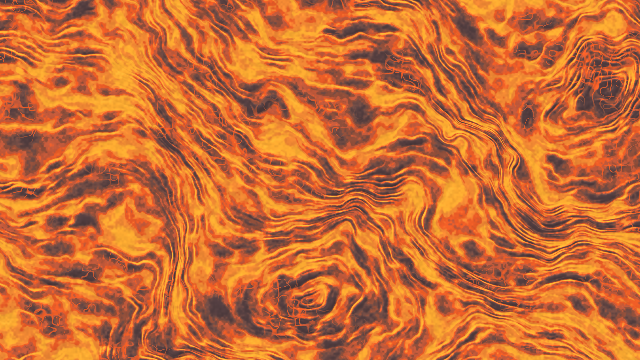
Write a WebGL 2 fragment shader that draws this texture.

```glsl
#version 300 es
precision highp float;
// Molten lava: ropes of dark crust folded along a swirling flow over glowing melt.

#define WARP_LARGE 0.13
#define WARP_SMALL 0.04
#define WARP_FINE 0.011
#define FLOW_NORMAL vec2(0.5, 0.87)
#define SWIRL_RADIUS 0.36
#define ROPE_DENSITY 44.0
#define CRUST_BIAS -0.01
#define HEAT_CONTRAST 3.4
#define RELIEF 0.62
#define GRAIN 0.10
#define CRACK_WIDTH 0.11
#define LIGHT_STEP vec2(-0.0012, 0.0021)

uniform vec2 u_resolution;
out vec4 fragColor;

float hash(ivec3 cell) {
  uvec3 u = uvec3(cell) * uvec3(1597u, 3571u, 7919u);
  uint n = (u.x ^ (u.y << 8) ^ (u.z << 16)) + u.x * 31u + u.y * 17u;
  n = (n ^ (n >> 16)) * 73244475u;
  n = (n ^ (n >> 15)) * 73244475u;
  n ^= n >> 16;
  return float(n & 65535u) / 32767.5 - 1.0;
}

// Signed value noise
float noise(vec3 x) {
  ivec3 i = ivec3(floor(x));
  vec3 f = fract(x);
  f = f * f * (3.0 - 2.0 * f);
  vec4 e;
  for (int k = 0; k < 4; k++) {
    ivec3 c = i + ivec3(0, k & 1, k >> 1);
    e[k] = mix(hash(c), hash(c + ivec3(1, 0, 0)), f.x);
  }
  return mix(mix(e.x, e.y, f.y), mix(e.z, e.w, f.y), f.z);
}

float noise2(vec2 p, float layer) {
  return noise(vec3(p, layer));
}

vec2 drift(vec2 p, float layer) {
  return vec2(noise2(p, layer), noise2(p, layer + 1.0));
}

// x: stream value, constant along the flow; y: how deep inside a swirl
vec2 flow(vec2 p) {
  vec2 w = p + WARP_LARGE * drift(p * 2.6, 1.0);
  w += WARP_SMALL * drift(w * 8.0, 3.0);
  w += WARP_FINE * drift(p * 21.0, 7.0);
  float stream = dot(w, FLOW_NORMAL) + 0.14 * noise2(w * 3.8, 5.0);
  float inside = 0.0;
  for (int i = 0; i < 2; i++) {
    vec2 centre = vec2(0.81, 0.22) + float(i) * vec2(0.86, 0.56);
    float r = length((w - centre) * vec2(0.68, 1.15));
    float k = 1.0 - smoothstep(0.4 * SWIRL_RADIUS, SWIRL_RADIUS, r);
    stream = mix(stream, dot(centre, FLOW_NORMAL) + 1.4 * r - 0.25, k);
    inside = max(inside, k);
  }
  stream += 0.004 * noise2(p * 55.0, 6.0);
  return vec2(stream, inside);
}

// Crust height: broad plates, folds, creased ropes and fine wrinkles
float crustHeight(vec2 p) {
  vec2 s = flow(p);
  float plates = noise2(p * 6.0, 11.0);
  float folds = noise(vec3(s.x * 24.0, p * 8.5));
  float ropes = 2.0 * (abs(noise(vec3(s.x * ROPE_DENSITY, p * 13.0 + 40.0))) - 0.31);
  float wrinkles = noise(vec3(s.x * 105.0, p * 36.0 + 90.0));
  float base = 0.24 * plates + 0.66 * folds + 0.18 * s.y + CRUST_BIAS;
  float roughness = mix(0.6, 1.1, smoothstep(-0.4, 0.1, base));
  return base + roughness * (0.72 * ropes + 0.36 * wrinkles);
}

// Colour ramp from cold crust to hot melt
vec3 lavaColour(float heat) {
  vec3 c = mix(vec3(0.32, 0.24, 0.25), vec3(0.45, 0.30, 0.27), smoothstep(0.0, 0.10, heat));
  c = mix(c, vec3(0.57, 0.31, 0.23), smoothstep(0.10, 0.18, heat));
  c = mix(c, vec3(0.76, 0.35, 0.23), smoothstep(0.24, 0.35, heat));
  c = mix(c, vec3(0.92, 0.36, 0.15), smoothstep(0.43, 0.53, heat));
  c = mix(c, vec3(0.94, 0.53, 0.20), smoothstep(0.57, 0.68, heat));
  c = mix(c, vec3(0.98, 0.66, 0.19), smoothstep(0.75, 0.88, heat));
  return mix(c, vec3(1.0, 0.75, 0.25), smoothstep(0.92, 1.05, heat));
}

void main() {
  vec2 p = gl_FragCoord.xy / u_resolution.y;
  float height = crustHeight(p);

  // Side light on the folds
  float lit = crustHeight(p - LIGHT_STEP) - crustHeight(p + LIGHT_STEP);
  lit = clamp(lit, -0.8, 0.8);

  // Coarse grain, strongest on the crust
  float crust = smoothstep(-0.1, 0.4, height);
  float grain = noise2(p * 95.0, 21.0) + noise2(p * 170.0, 22.0);
  float cooling = height - RELIEF * lit - GRAIN * grain * mix(0.7, 1.8, crust);
  float heat = 1.0 / (1.0 + exp(HEAT_CONTRAST * cooling));

  // Glowing cracks through the cold plates
  vec2 q = p + 0.004 * drift(p * 60.0, 31.0);
  float seam = min(abs(noise2(q * 38.0, 33.0)), abs(noise2(q.yx * 47.0, 34.0)));
  float crack = 1.0 - smoothstep(0.2 * CRACK_WIDTH, CRACK_WIDTH, seam);
  crack *= crust * smoothstep(-0.2, 0.5, noise2(p * 9.0, 35.0));
  heat = mix(heat, max(heat, 0.66), 0.75 * crack);

  vec3 colour = lavaColour(heat);
  colour *= 1.0 + 0.16 * lit + 0.04 * grain;
  fragColor = vec4(clamp(colour, 0.0, 1.0), 1.0);
}
```
